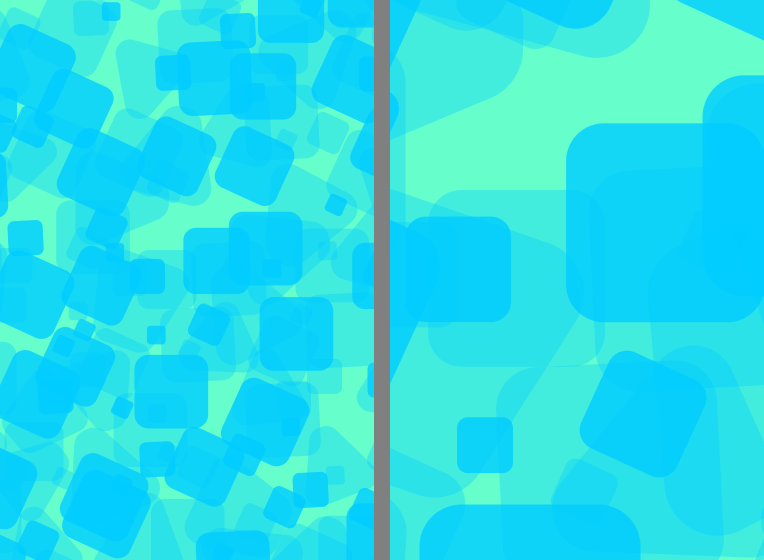
Left, the full canvas; right, a detail of the centre.
Reproduce this background procedurally as a WebGL 1 fragment shader.

```glsl
precision highp float;
// Translucent cyan tiles scattered over a mint ground. Jittered grids place
// rounded squares and wedges; every tile uses the same ink, so the layers
// simply multiply the share of ground that still shows through.

#define GROUND vec3(0.40, 1.00, 0.80)
#define INK vec3(0.00, 0.80, 1.00)
#define STRONG 0.80        // opacity of the vivid tiles
#define FAINT 0.35         // opacity of the pale tiles
#define BIG_CELL 0.26      // grid steps, in canvas widths
#define SMALL_CELL 0.17
#define BIG_SIDE 0.197     // tile sides, in canvas widths
#define SMALL_SIDE 0.094
#define WEDGE_SIDE 0.25
#define ROUNDING 0.19      // corner radius relative to the side
#define TILT 0.43          // clockwise lean of the tilted squares
#define JITTER 0.84        // freedom of a tile inside its cell

uniform vec2 u_resolution;

vec4 hash4(vec2 cell, float seed) {
  vec4 q = fract(vec4(cell.xyx, seed) * vec4(0.1031, 0.1030, 0.0973, 0.1099));
  q += dot(q, q.wzxy + 33.33);
  return fract((q.xxyz + q.yzzw) * q.zywx);
}

vec2 rotate(vec2 p, float angle) {
  float c = cos(angle), s = sin(angle);
  return vec2(c * p.x - s * p.y, s * p.x + c * p.y);
}

// Signed distance to an upright trapezoid given its half sizes.
float trapezoid(vec2 p, float bottom, float top, float height) {
  vec2 corner = vec2(top, height);
  vec2 slope = vec2(top - bottom, 2.0 * height);
  p.x = abs(p.x);
  vec2 toCap = vec2(p.x - min(p.x, p.y < 0.0 ? bottom : top), abs(p.y) - height);
  float along = clamp(dot(corner - p, slope) / dot(slope, slope), 0.0, 1.0);
  vec2 toSide = p - corner + slope * along;
  float side = (toSide.x < 0.0 && toCap.y < 0.0) ? -1.0 : 1.0;
  return side * sqrt(min(dot(toCap, toCap), dot(toSide, toSide)));
}

// Share of light passing one scattered layer. Some tiles are scaled by
// shrink; wedge is 0 for squares and 1 for freely turned tapered tiles.
float layer(vec2 p, float cellSize, float side, float shrink, float density,
            float wedge, float opacity, float seed) {
  float through = 1.0;
  vec2 grid = p / cellSize + seed * vec2(0.37, 0.61);
  vec2 home = floor(grid);
  for (int j = -1; j <= 1; j++) {
    for (int i = -1; i <= 1; i++) {
      vec2 cell = home + vec2(float(i), float(j));
      vec4 place = hash4(cell, seed);
      vec4 kind = hash4(cell, seed + 50.0);
      vec2 centre = cell + 0.5 + JITTER * (place.xy - 0.5);

      // Squares lean by one common tilt or stand almost upright.
      float lean = kind.x < 0.55 ? TILT : -0.05 * step(0.78, kind.x);
      float angle = mix(lean, 6.2832 * kind.y, wedge);
      vec2 q = rotate((grid - centre) * cellSize, angle);

      float size = side * (kind.z < 0.4 ? shrink : 1.0);
      float radius = ROUNDING * size;
      float inner = 0.5 * size - radius;
      float top = inner * mix(1.0, 0.6 * kind.w * kind.w, wedge);
      float d = trapezoid(q, inner, top, inner) - radius;

      float cover = clamp(0.5 - d * u_resolution.x, 0.0, 1.0);
      through *= 1.0 - opacity * cover * step(place.z, density);
    }
  }
  return through;
}

void main() {
  vec2 p = gl_FragCoord.xy / u_resolution.x;

  // Pale tiles: wedges, large squares, small squares.
  float through = layer(p, BIG_CELL, WEDGE_SIDE, 0.8, 1.0, 1.0, FAINT, 1.0);
  through *= layer(p, BIG_CELL, BIG_SIDE, 0.8, 0.95, 0.0, FAINT, 2.0);
  through *= layer(p, SMALL_CELL, SMALL_SIDE, 0.53, 0.5, 0.0, FAINT, 3.0);

  // Vivid tiles: large squares, small squares.
  through *= layer(p, BIG_CELL, BIG_SIDE, 0.9, 0.96, 0.0, STRONG, 4.0);
  through *= layer(p, SMALL_CELL, SMALL_SIDE, 0.53, 0.5, 0.0, STRONG, 5.0);

  gl_FragColor = vec4(mix(INK, GROUND, through), 1.0);
}
```
